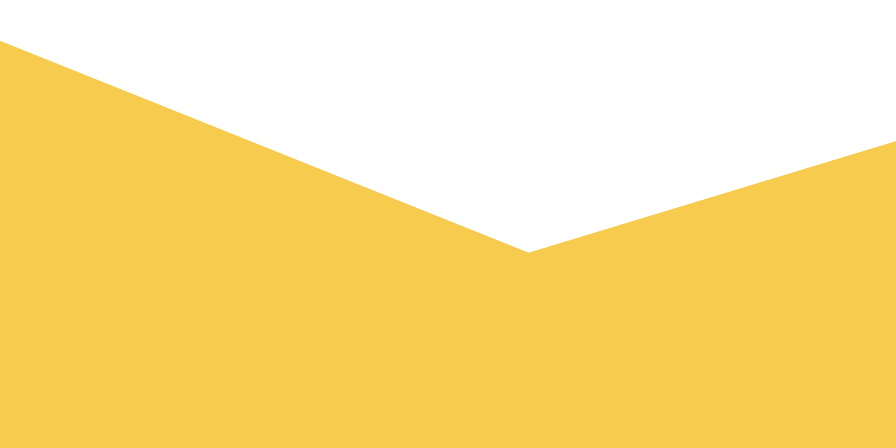
This background is drawn by a WebGL 1 fragment shader. Its source:

```glsl
precision highp float;
// A flat golden ground under a white sky, its top edge folded into a wide valley.
// Each slope is a half-plane through two points; the ground is their union,
// with edges smoothed over one pixel by signed distance.

uniform vec2 u_resolution;

const vec3 SKY = vec3(1.0);
const vec3 GOLD = vec3(0.969, 0.796, 0.306);

// Corners of the ground's top edge, as fractions of the canvas
const vec2 LEFT_TOP = vec2(0.0, 0.909);
const vec2 VALLEY = vec2(0.590, 0.436);
const vec2 RIGHT_TOP = vec2(1.0, 0.685);

// Signed distance to the line from a to b, positive above it when a is left of b
float lineDistance(vec2 p, vec2 a, vec2 b) {
    vec2 along = normalize(b - a);
    return dot(p - a, vec2(-along.y, along.x));
}

// Coverage of the region where the distance is negative
float fillBelow(float distance, float pixel) {
    return 1.0 - smoothstep(-0.5 * pixel, 0.5 * pixel, distance);
}

void main() {
    // Canvas height is one unit, so distances are the same in both directions
    vec2 canvas = vec2(u_resolution.x / u_resolution.y, 1.0);
    float pixel = 1.0 / u_resolution.y;
    vec2 p = gl_FragCoord.xy * pixel;

    // The ground lies below either slope
    float leftSlope = lineDistance(p, LEFT_TOP * canvas, VALLEY * canvas);
    float rightSlope = lineDistance(p, VALLEY * canvas, RIGHT_TOP * canvas);
    float ground = fillBelow(min(leftSlope, rightSlope), pixel);

    gl_FragColor = vec4(mix(SKY, GOLD, ground), 1.0);
}
```
